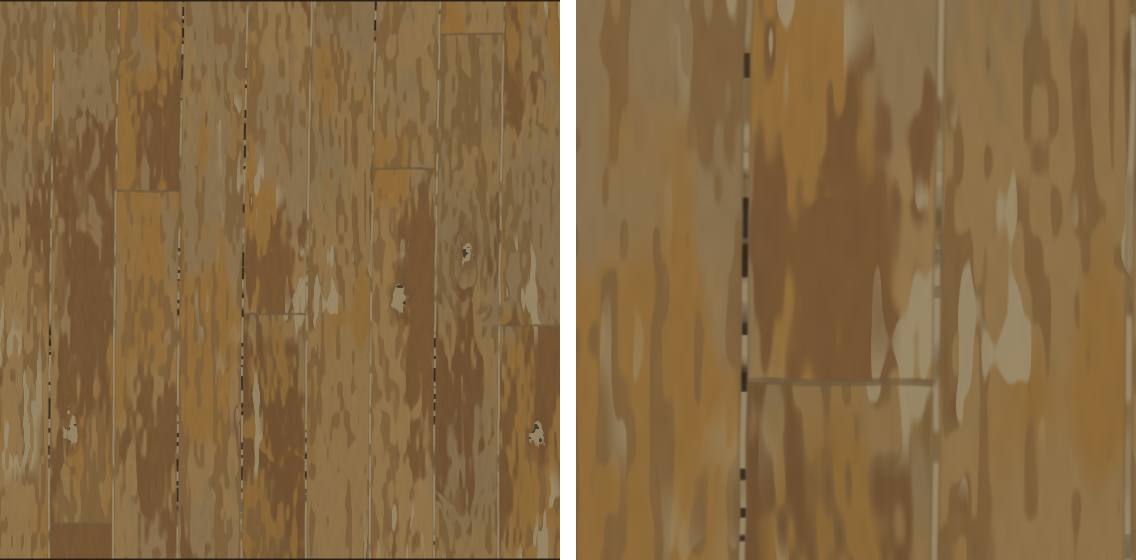
Left, the full canvas; right, a detail of the centre.
Give the GLSL for this texture, as a three.js fragment shader.

```glsl
// Worn wooden floor: nine upright planks with staggered butt joints and pale, broken seams.
// Stretched value noise makes the straight grain, warped rings around a knot the figured
// grain; thresholded noise adds tint patches, rust-brown streaks and chipped pale wear.

varying vec2 vUv;

const float PITCH = 0.1146;       // plank width
const float FIRST_SEAM = 0.0875;  // foot of the first seam
const float LEAN = 0.011;         // seam drift towards the top
const float SEAM_HALF = 0.0017;
const float JOINT_HALF = 0.0022;
const float EDGE_LINE = 0.0026;   // dark line at top and bottom
const float SOFT = 0.0012;

const vec3 TAN = vec3(0.55, 0.44, 0.28);
const vec3 OCHRE = vec3(0.55, 0.41, 0.22);
const vec3 GREY = vec3(0.52, 0.43, 0.30);
const vec3 DARK_GRAIN = vec3(0.475, 0.365, 0.225);
const vec3 RUST = vec3(0.43, 0.31, 0.19);
const vec3 PALE = vec3(0.61, 0.55, 0.43);
const vec3 JOINT = vec3(0.43, 0.35, 0.24);
const vec3 GAP = vec3(0.16, 0.12, 0.08);

float hash(vec2 p) {
  return fract(sin(dot(p, vec2(127.1, 311.7))) * 43758.5453);
}

float noise(vec2 p) {
  vec2 i = floor(p);
  vec2 f = fract(p);
  f = f * f * (3.0 - 2.0 * f);
  float low = mix(hash(i), hash(i + vec2(1.0, 0.0)), f.x);
  float high = mix(hash(i + vec2(0.0, 1.0)), hash(i + vec2(1.0, 1.0)), f.x);
  return mix(low, high, f.y);
}

float fbm(vec2 p) {
  return 0.55 * noise(p) + 0.3 * noise(p * 2.1 + 17.0) + 0.15 * noise(p * 4.3 + 41.0);
}

// Height of the butt joint in each plank; negative where the plank runs through
float jointHeight(float plank) {
  if (plank == 1.0) return 0.065;
  if (plank == 2.0) return 0.659;
  if (plank == 4.0) return 0.439;
  if (plank == 6.0) return 0.699;
  if (plank == 7.0) return 0.939;
  if (plank == 8.0) return 0.418;
  return -1.0;
}

void main() {
  vec2 uv = vUv;

  // Plank layout
  float wobble = 0.0012 * (noise(vec2(uv.x * 9.0, uv.y * 30.0)) - 0.5);
  float across = (uv.x - FIRST_SEAM - LEAN * uv.y * uv.y + wobble) / PITCH + 1.0;
  float plank = floor(across);
  float inPlank = fract(across);
  float joint = jointHeight(plank);
  float figured = step(0.0, joint);
  float board = plank * 2.0 + step(joint, uv.y);
  vec2 shift = vec2(hash(vec2(board, 3.0)), hash(vec2(board, 7.0))) * 60.0;

  // Straight grain: long streaks broken by short flecks
  vec2 warped = uv + vec2(0.010 * (noise(uv * vec2(8.0, 5.0) + shift) - 0.5), 0.0);
  float streak = noise(warped * vec2(95.0, 3.0) + shift);
  float fleck = noise(warped * vec2(170.0, 34.0) + shift.yx);
  float grain = 0.5 * streak + 0.5 * fleck;

  // Figured grain: long rings around one knot per board
  vec2 knot = vec2(0.3 + 0.45 * hash(vec2(board, 11.0)), 0.1 + 0.8 * hash(vec2(board, 19.0)));
  vec2 toKnot = vec2(inPlank - knot.x, (uv.y - knot.y) / PITCH);
  float bend = fbm(vec2(inPlank * 2.2, uv.y * 9.0) + shift) - 0.5;
  float radius = length(toKnot * vec2(1.0, 0.2)) + 0.5 * bend;
  float ring = noise(vec2(radius * 16.0, board * 5.0 + 0.5));
  grain = mix(grain, 0.5 * ring + 0.3 * fleck + 0.2 * streak, figured * 0.75);

  // Tint patches: ochre at the upper left and in streaks, grey above the middle
  float patches = fbm(uv * vec2(7.0, 3.0) + shift * 0.3);
  float ochre = patches + 0.25 * (noise(warped * vec2(50.0, 4.0) + 9.0) - 0.5);
  ochre += 0.12 * smoothstep(0.3, 0.0, uv.x);
  float grey = fbm(uv * vec2(6.0, 4.0) + 31.0) + 0.2 * (fleck - 0.5);
  grey += 0.12 * exp(-pow((uv.y - 0.68) / 0.14, 2.0));
  vec3 color = mix(TAN, GREY, smoothstep(0.50, 0.62, grey));
  color = mix(color, OCHRE, smoothstep(0.53, 0.63, ochre));

  // Dark grain and rust-brown streaks, heavier towards the foot
  color = mix(color, DARK_GRAIN, 0.9 * smoothstep(0.50, 0.60, grain));
  float rust = fbm(uv * vec2(14.0, 3.5) + shift.yx) + 0.5 * (grain - 0.5);
  rust += 0.06 * (0.5 - uv.y) + 0.04 * figured;
  color = mix(color, RUST, 0.85 * smoothstep(0.62, 0.72, rust));
  color *= 0.985 + 0.05 * (hash(vec2(board, 23.0)) - 0.5) + 0.04 * noise(uv * vec2(230.0, 60.0));

  // Chipped pale wear in thin upright slivers and at the knots
  float worn = smoothstep(0.60, 0.72, fbm(uv * vec2(9.0, 4.0) + 73.0) + 0.14 * smoothstep(0.25, 0.0, uv.x) * (1.0 - uv.y));
  float sliver = noise(warped * vec2(110.0, 13.0) + 5.0) * 0.7 + fleck * 0.3;
  float chip = worn * smoothstep(0.62, 0.68, sliver);
  float core = length(toKnot * vec2(1.0, 0.45)) + 0.22 * (fbm(uv * vec2(90.0, 45.0)) - 0.5);
  float knotChip = figured * smoothstep(0.11, 0.08, core);
  color = mix(color, RUST, 0.6 * figured * smoothstep(0.24, 0.12, core));
  color = mix(color, PALE, 0.85 * max(chip, knotChip));
  color = mix(color, GAP, 0.7 * knotChip * smoothstep(0.72, 0.78, noise(uv * 170.0)));

  // Butt joints
  float jointDist = abs(uv.y - joint + 0.002 * (noise(vec2(uv.x * 60.0, plank)) - 0.5));
  float jointLine = figured * (1.0 - smoothstep(JOINT_HALF - SOFT, JOINT_HALF + SOFT, jointDist));
  color = mix(color, JOINT, jointLine * (0.55 + 0.4 * noise(uv * vec2(80.0, 9.0))));

  // Broken pale seams with dark open flecks
  float seam = floor(across + 0.5);
  float seamDist = min(inPlank, 1.0 - inPlank) * PITCH;
  float seamLine = 1.0 - smoothstep(SEAM_HALF - SOFT, SEAM_HALF + SOFT, seamDist);
  float filled = smoothstep(0.22, 0.5, noise(vec2(seam * 7.3, uv.y * 45.0)) + 0.25 * (0.6 - uv.y));
  float open = smoothstep(0.58, 0.70, noise(vec2(seam * 3.7, uv.y * 6.0)));
  open *= smoothstep(0.50, 0.62, noise(vec2(seam * 5.1, uv.y * 130.0)));
  color = mix(color, JOINT, 0.5 * (1.0 - smoothstep(0.0015, 0.0045, seamDist)));
  color = mix(color, PALE, 0.85 * seamLine * filled);
  color = mix(color, GAP, 0.85 * seamLine * open);

  // Dark border lines
  float border = min(uv.y, 1.0 - uv.y);
  color = mix(GAP, color, smoothstep(EDGE_LINE - SOFT, EDGE_LINE + SOFT, border));
  gl_FragColor = vec4(color, 1.0);
}
```
